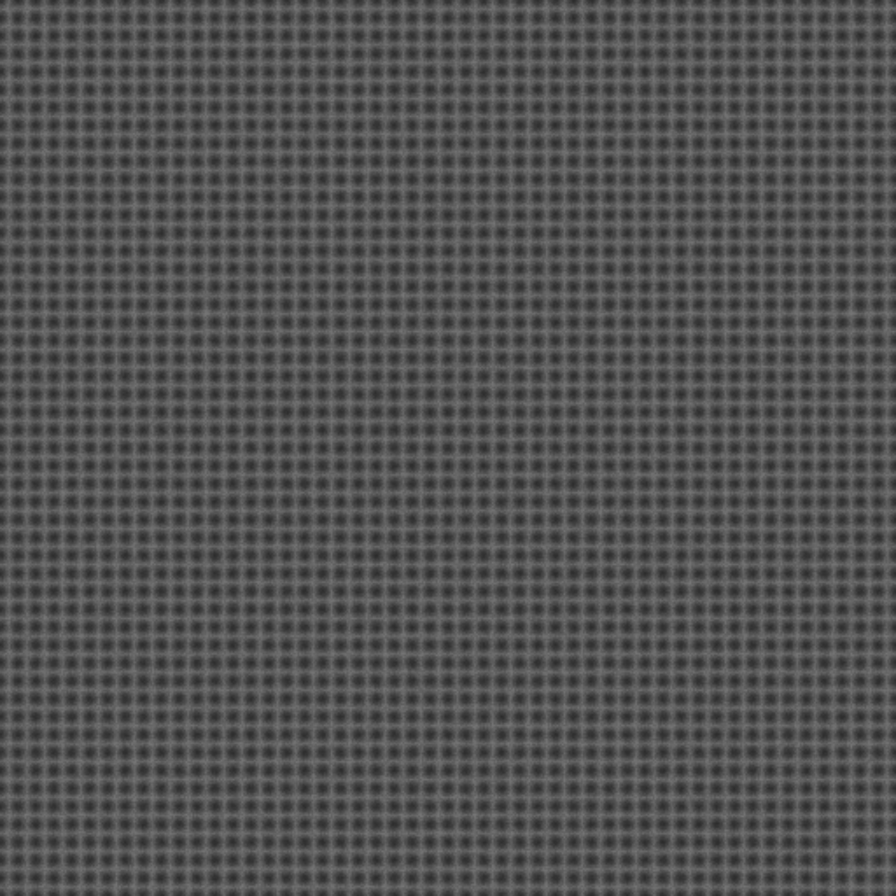
A Shadertoy shader for this pattern:

```glsl
// A fine grey mesh: a square grid of soft dark pits between pale ridges.
// Each pit is a radial falloff around a lattice point, so neighbouring
// falloffs meet in ridges; a wrapping grain roughens the surface.

#define REPEATS 50.0        // pits across and down
#define PIT_REACH 0.70      // falloff radius, in cells
#define PIT_GREY 0.188
#define RIDGE_GREY 0.422
#define GRAIN_CELLS 512.0   // grain lattice across the canvas
#define GRAIN_DEPTH 0.20    // peak-to-peak grain relative to the local grey

float hash(vec2 cell) {
    uvec2 q = uvec2(cell) * uvec2(1597u, 3571u);
    uint h = q.x ^ (q.y + 7919u);
    h = (h ^ (h >> 15)) * 73471u;
    h = (h ^ (h >> 13)) * 91813u;
    h ^= h >> 16;
    return float(h & 65535u) / 65535.0;
}

// Value noise whose lattice wraps at the canvas edges.
float wrappedGrain(vec2 uv) {
    vec2 p = uv * GRAIN_CELLS - 0.5;
    vec2 cell = floor(p);
    vec2 f = p - cell;
    vec2 lo = mod(cell, GRAIN_CELLS);
    vec2 hi = mod(cell + 1.0, GRAIN_CELLS);
    float bottom = mix(hash(lo), hash(vec2(hi.x, lo.y)), f.x);
    float top = mix(hash(vec2(lo.x, hi.y)), hash(hi), f.x);
    return mix(bottom, top, f.y);
}

void mainImage(out vec4 fragColor, in vec2 fragCoord) {
    vec2 uv = fragCoord / iResolution.xy;

    // Distance to the nearest pit; pits sit on the canvas corners too.
    vec2 toPit = fract(uv * REPEATS + 0.5) - 0.5;
    float height = smoothstep(0.0, PIT_REACH, length(toPit));
    float grey = mix(PIT_GREY, RIDGE_GREY, height);

    // Surface grain, stronger on the pale ridges.
    grey *= 1.0 + GRAIN_DEPTH * (wrappedGrain(uv) - 0.5);

    fragColor = vec4(vec3(grey), 1.0);
}
```
